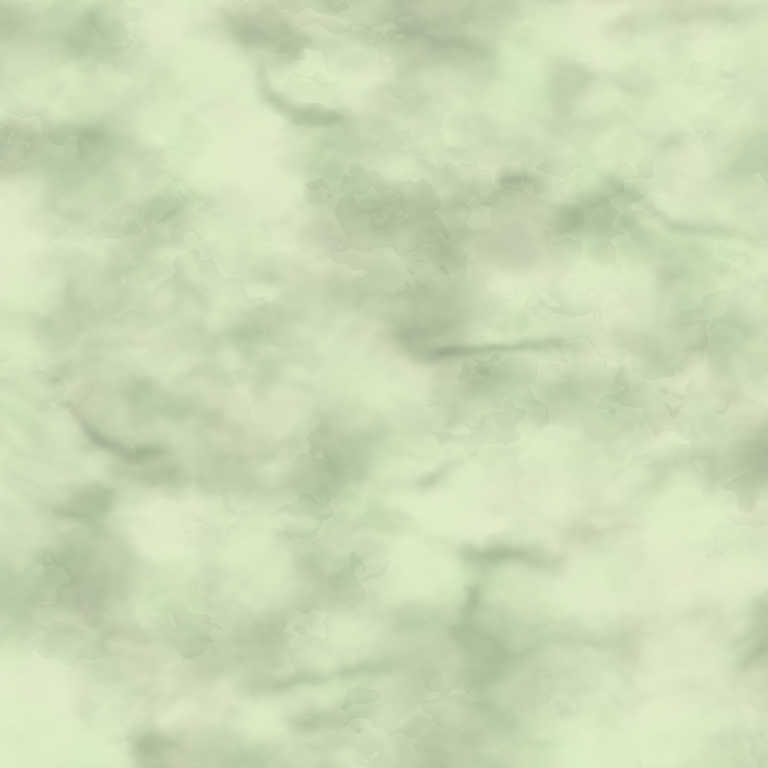
Write a three.js fragment shader that draws this texture.

```glsl
// Pale green marble with soft clouds, blurred dark veins and faint crisp flake edges.
varying vec2 vUv;

#define DEEP vec3(0.69, 0.75, 0.62)
#define LIGHT vec3(0.85, 0.90, 0.76)
#define ROSE_TINT vec3(0.022, -0.010, 0.014)
#define CLOUD_SCALE vec2(9.0, 12.5)
#define CLOUD_CONTRAST 2.15
#define BROAD_CONTRAST 0.65
#define MEAN_TONE 0.78
#define PEAK_TONE 1.18
#define FLAKE_STRENGTH 0.22
#define VEIN_STRENGTH 0.85
#define SPOT_STRENGTH 0.75

float hash(vec2 p) {
  vec3 q = fract(vec3(p.xyx) * 0.1031);
  q += dot(q, q.yzx + 33.33);
  return fract((q.x + q.y) * q.z);
}

// Value noise with a quintic fade, from 0 to 1.
float noise(vec2 p) {
  vec2 cell = floor(p);
  vec2 f = fract(p);
  f = f * f * f * (f * (f * 6.0 - 15.0) + 10.0);
  float low = mix(hash(cell), hash(cell + vec2(1.0, 0.0)), f.x);
  float high = mix(hash(cell + vec2(0.0, 1.0)), hash(cell + vec2(1.0, 1.0)), f.x);
  return mix(low, high, f.y);
}

// Rotated octaves, kept near the range 0 to 1.
float fbm(vec2 p) {
  float sum = 0.0;
  float weight = 0.0;
  float amp = 1.0;
  for (int i = 0; i < 4; i++) {
    sum += amp * noise(p);
    weight += amp;
    amp *= 0.5;
    p = mat2(1.6, 1.2, -1.2, 1.6) * p + 17.3;
  }
  return sum / weight;
}

vec2 rotate(vec2 p, float angle) {
  float c = cos(angle);
  float s = sin(angle);
  return vec2(c * p.x + s * p.y, c * p.y - s * p.x);
}

// Evenly spread position for a scattered feature.
vec2 scatter(float id, float seed) {
  return fract(id * vec2(0.7549, 0.5698) + seed);
}

// Blurred, mostly level strokes; one arm may kink away, both ends taper.
float veins(vec2 p) {
  float dark = 0.0;
  for (int i = 0; i < 7; i++) {
    float id = float(i) + 1.0;
    float angle = (hash(vec2(id, 3.0)) - 0.35) * 0.35;
    vec2 q = rotate(p - scatter(id, 0.13), angle);
    float kink = pow(hash(vec2(id, 8.0)), 4.0) * 1.5;
    float arm = 0.5 * (sqrt(q.x * q.x + 0.0002) - q.x);
    float reach = mix(0.06, 0.13, hash(vec2(id, 5.0)));
    float width = mix(0.010, 0.016, hash(vec2(id, 6.0)));
    float across = (q.y - kink * arm) / width;
    float along = q.x / reach;
    float depth = mix(0.4, 1.0, hash(vec2(id, 9.0)));
    dark += depth * exp(-across * across - along * along * along * along);
  }
  return dark;
}

// Smudged oval spots, a few of them strong.
float spots(vec2 p) {
  float dark = 0.0;
  for (int i = 0; i < 22; i++) {
    float id = float(i) + 1.0;
    vec2 q = rotate(p - scatter(id, 0.81), hash(vec2(id, 21.0)) * 1.2);
    q /= mix(vec2(0.018, 0.013), vec2(0.038, 0.022), hash(vec2(id, 22.0)));
    dark += mix(0.2, 1.0, pow(hash(vec2(id, 23.0)), 2.0)) * exp(-dot(q, q));
  }
  return dark;
}

// Gentle ramps that end in sharp wavy steps, shown only in patches.
float flakes(vec2 p) {
  vec2 jitter = vec2(noise(p * 65.0), noise(p * 65.0 + 60.0)) - 0.5;
  float level = fract(fbm(p * vec2(8.0, 11.0) + jitter * 0.2 + 40.0) * 4.5);
  float ramp = level * (1.0 - smoothstep(0.96, 1.0, level));
  float patches = smoothstep(0.4, 0.75, noise(p * 12.0 + 90.0));
  return (ramp - 0.45) * patches;
}

void main() {
  // Uneven drift breaks up the outlines of all large shapes.
  vec2 drift = vec2(fbm(vUv * 14.0 + 5.0), fbm(vUv * 14.0 + 31.0)) - 0.5;
  vec2 p = vUv + drift * 0.04;

  float tone = MEAN_TONE + CLOUD_CONTRAST * (fbm(p * CLOUD_SCALE + 11.0) - 0.5);
  tone += BROAD_CONTRAST * (noise(p * vec2(3.5, 4.5) + 52.0) - 0.5);
  tone += FLAKE_STRENGTH * flakes(vUv);
  tone -= VEIN_STRENGTH * veins(vUv + drift * 0.03) + SPOT_STRENGTH * spots(p);

  // Ease into the brightest tone instead of clipping.
  tone = PEAK_TONE - log(1.0 + exp((PEAK_TONE - tone) * 7.0)) / 7.0;
  tone = max(tone, -0.8);

  // Slow shifts between rosy and cool green.
  float warmth = fbm(vUv * 9.0 + 73.0) * 2.0 - 1.0;
  gl_FragColor = vec4(mix(DEEP, LIGHT, tone) + ROSE_TINT * warmth, 1.0);
}
```
